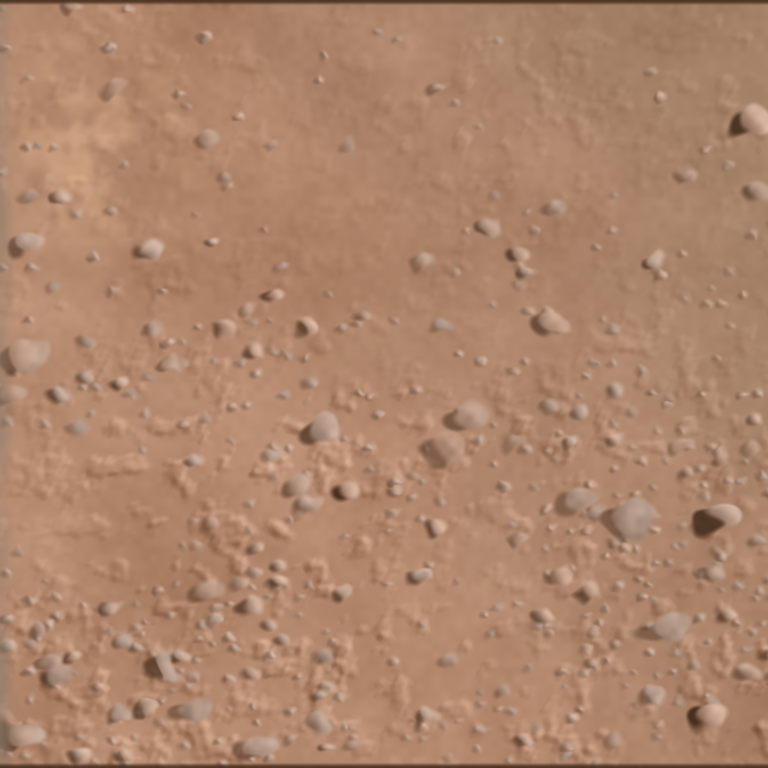
A WebGL 1 fragment shader for this texture:

```glsl
precision highp float;

uniform vec2 u_resolution;

const vec3 SOIL = vec3(0.697, 0.525, 0.42);
const vec3 OLIVE_SOIL = vec3(0.625, 0.49, 0.39);
const vec3 PALE_DUST = vec3(0.79, 0.62, 0.49);
const vec3 SHADOW = vec3(0.25, 0.16, 0.10);
const vec3 STONE_DIM = vec3(0.62, 0.475, 0.39);
const vec3 STONE_LIT = vec3(0.87, 0.72, 0.63);
const vec2 LIGHT_DIR = vec2(0.8, 0.6);

float hash(vec2 p) {
  vec3 q = fract(p.xyx * 0.1031);
  q += dot(q, q.yzx + 33.33);
  return fract((q.x + q.y) * q.z);
}

float noise(vec2 p) {
  vec2 i = floor(p);
  vec2 f = fract(p);
  f = f * f * (3.0 - 2.0 * f);
  float low = mix(hash(i), hash(i + vec2(1.0, 0.0)), f.x);
  float high = mix(hash(i + vec2(0.0, 1.0)), hash(i + vec2(1.0)), f.x);
  return mix(low, high, f.y);
}

float fbm(vec2 p) {
  float sum = 0.0;
  float amp = 0.57;
  for (int i = 0; i < 3; i++) {
    sum += amp * noise(p);
    p = mat2(1.6, 1.2, -1.2, 1.6) * p + 7.3;
    amp *= 0.5;
  }
  return sum;
}

vec2 rotate(vec2 p, float angle) {
  float c = cos(angle);
  float s = sin(angle);
  return vec2(c * p.x - s * p.y, s * p.x + c * p.y);
}

float softDisc(float dist, float soft) {
  return 1.0 - smoothstep(-soft, soft, dist);
}

// Stones are sparse at the top and gather in clusters toward the bottom
float stoneChance(vec2 p, float density) {
  float slope = mix(1.6, 0.3, smoothstep(0.1, 0.9, p.y));
  return density * slope * mix(0.1, 1.9, noise(p * 6.0 + 3.0));
}

// Scatters one size of stone over the ground, each with its own shadow
vec3 addStones(vec3 ground, vec2 p, float cells, float radius,
               float density, float shadowDepth, float seed) {
  float soft = 0.0052;
  float shade = 0.0;
  float body = 0.0;
  float lit = 0.0;
  vec2 w = p * 0.8 / radius + seed;
  vec2 wobble = (vec2(noise(w), noise(w + 40.0)) - 0.5) * 0.9;
  vec2 baseCell = floor(p * cells);
  for (int j = -1; j <= 1; j++) {
    for (int i = -1; i <= 1; i++) {
      vec2 cell = baseCell + vec2(float(i), float(j));
      vec2 key = cell + seed;
      vec2 jitter = vec2(hash(key + 11.0), hash(key + 23.0));
      vec2 center = (cell + 0.1 + 0.8 * jitter) / cells;
      float present = step(hash(key), stoneChance(center, density));
      float size = radius * mix(0.5, 1.0, hash(key + 37.0));
      float vivid = hash(key + 71.0);

      vec2 offset = p - center + wobble * size;
      vec2 q = rotate(offset, (hash(key + 53.0) - 0.4) * 1.5);
      q.y *= mix(1.0, 1.7, hash(key + 61.0));
      float cover = present * softDisc(length(q) - size, soft);

      vec2 shadowOffset = offset + size * vec2(0.95, 0.35);
      shadowOffset.y *= 1.1;
      float dark = softDisc(length(shadowOffset) - size * 0.75, soft);
      shade = max(shade, present * dark * mix(0.35, 1.0, vivid));
      if (cover > body) {
        body = cover;
        lit = smoothstep(-1.0, 0.5, dot(offset, LIGHT_DIR) / size);
        lit *= mix(0.5, 1.0, vivid);
      }
    }
  }
  vec3 stone = mix(STONE_DIM, STONE_LIT, lit);
  float gray = dot(stone, vec3(0.333));
  stone = mix(stone, vec3(gray), 0.4 * noise(p * 12.0 + seed));
  stone += (noise(p * 90.0) - 0.5) * 0.09;
  vec3 shaded = mix(ground, SHADOW, shade * shadowDepth);
  return mix(shaded, stone, body * 0.95);
}

// Low lumps that rise from flat soil
float lumps(vec2 p) {
  return smoothstep(0.5, 0.85, fbm(p * 38.0));
}

// Soil with broad tints, blurred grain and lit lumps
vec3 soilColor(vec2 p) {
  float olive = smoothstep(0.45, 1.05, p.x * 0.7 + p.y * 0.4 + fbm(p * 4.0) * 0.3 - 0.15);
  vec3 color = mix(SOIL, OLIVE_SOIL, 0.8 * olive);
  float dustSpot = 1.0 - smoothstep(0.03, 0.19, length(p - vec2(0.13, 0.81)));
  color = mix(color, PALE_DUST, dustSpot * smoothstep(0.35, 0.7, fbm(p * 22.0)));

  float slope = mix(1.0, 0.35, smoothstep(0.25, 0.7, p.y));
  float roughness = slope * mix(0.4, 1.5, noise(p * 7.0 + 9.0));
  float relief = lumps(p) - lumps(p + LIGHT_DIR * 0.009);
  float grain = noise(p * 95.0) - 0.5;
  float mottling = fbm(p * 17.0 + 5.0) - 0.5;
  float patches = fbm(p * 4.5) - 0.5;
  return color + relief * 0.13 * roughness + grain * 0.028 + mottling * 0.06 + patches * 0.10;
}

void main() {
  vec2 p = gl_FragCoord.xy / u_resolution.y;
  vec2 uv = gl_FragCoord.xy / u_resolution;

  vec3 color = soilColor(p);
  color = addStones(color, p, 44.0, 0.0070, 0.17, 0.50, 17.0);
  color = addStones(color, p, 23.0, 0.0135, 0.20, 0.72, 131.0);
  color = addStones(color, p, 10.0, 0.0260, 0.21, 0.95, 293.0);

  // Gray fringe at the left, dark rims at the top and bottom
  float fringe = (1.0 - smoothstep(0.0, 0.022, uv.x)) * noise(vec2(2.0, p.y * 14.0));
  color = mix(color, vec3(0.55, 0.49, 0.43), fringe * 0.7);
  float rim = 1.0 - smoothstep(0.001, 0.008, min(uv.y, 1.0 - uv.y));
  color = mix(color, SHADOW, rim * 0.85);

  gl_FragColor = vec4(clamp(color, 0.0, 1.0), 1.0);
}
```
